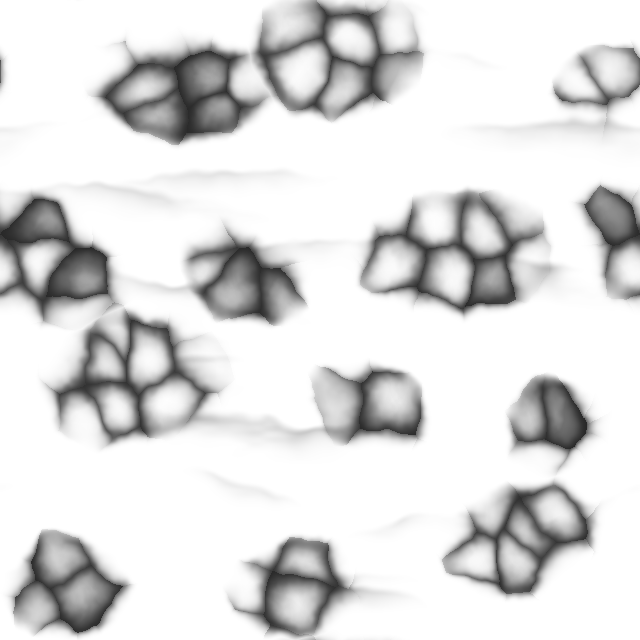
Give the GLSL for this texture map, as a Shadertoy shader.

```glsl
// Tileable grey mask of stone clusters with dark crevices on white ground with soft ledge streaks.

const vec2 STONE_GRID = vec2(14.0, 13.0);
const vec2 CLUSTER_GRID = vec2(3.0, 4.0);
const int LEDGES = 17;

vec2 hash2(vec2 cell, float seed) {
    vec3 q = fract((cell.xyx + seed * 17.3) * vec3(0.1031, 0.1030, 0.0973));
    q += dot(q, q.yzx + 33.33);
    return fract((q.xx + q.yz) * q.zy);
}

// Value noise that wraps after "period" lattice steps.
float noise(vec2 p, vec2 period, float seed) {
    vec2 i = floor(p), f = p - i;
    f = f * f * f * (f * (f * 6.0 - 15.0) + 10.0);
    float a = hash2(mod(i, period), seed).x;
    float b = hash2(mod(i + vec2(1, 0), period), seed).x;
    float c = hash2(mod(i + vec2(0, 1), period), seed).x;
    float d = hash2(mod(i + 1.0, period), seed).x;
    return mix(mix(a, b, f.x), mix(c, d, f.x), f.y);
}

float fbm(vec2 uv, vec2 repeats, float seed) {
    float sum = 0.0, gain = 0.53;
    for (int i = 0; i < 4; i++) {
        sum += gain * noise(uv * repeats, repeats, seed + float(i));
        repeats *= 2.0;
        gain *= 0.5;
    }
    return sum;
}

// Positive inside scattered, skewed ellipses; negative outside.
float clusterMask(vec2 uv) {
    vec2 q = uv * CLUSTER_GRID, base = floor(q - 0.5);
    float mask = -1.0;
    for (int k = 0; k < 4; k++) {
        vec2 cell = base + vec2(k & 1, k >> 1);
        vec2 id = mod(cell, CLUSTER_GRID);
        vec2 place = hash2(id, 3.0), form = hash2(id, 8.0);
        vec2 centre = cell + 0.5 + (place - 0.5) * 0.4;
        centre.x += (mod(id.y, 2.0) - 0.5) * 0.4;
        vec2 d = (q - centre) / CLUSTER_GRID;
        d.y -= d.x * (form.x - 0.5) * 0.6;
        vec2 radius = mix(vec2(0.06, 0.05), vec2(0.13, 0.085), form.y);
        mask = max(mask, 1.0 - length(d / radius));
    }
    return mask;
}

vec2 stoneSite(vec2 cell) {
    return cell + 0.5 + (hash2(mod(cell, STONE_GRID), 1.0) - 0.5) * 0.85;
}

float membership(vec2 site) {
    return smoothstep(-0.2, 0.1, clusterMask(site / STONE_GRID));
}

// Returns stone tone, crevice ink and stone coverage.
vec3 stones(vec2 uv) {
    vec2 p = uv * STONE_GRID, home = floor(p), nearest = home, toSite = vec2(9.0);
    for (int k = 0; k < 25; k++) {
        vec2 cell = home + vec2(k % 5, k / 5) - 2.0;
        vec2 d = stoneSite(cell) - p;
        if (dot(d, d) < dot(toSite, toSite)) { toSite = d; nearest = cell; }
    }
    float cover = membership(p + toSite);
    float width = mix(0.045, 0.13, fbm(uv, vec2(9.0), 31.0));
    float ink = 0.0;

    // Summed edge falloffs round the corners and darken the joints.
    for (int k = 0; k < 25; k++) {
        vec2 cell = nearest + vec2(k % 5, k / 5) - 2.0;
        if (cell == nearest) continue;
        vec2 d = stoneSite(cell) - p;
        float edge = dot(0.5 * (toSite + d), normalize(d - toSite));
        if (edge > 0.8) continue;
        float weight = max(cover, membership(p + d));
        ink += weight * (0.8 * exp(-edge / width) + 0.25 * exp(-edge / 0.2));
    }

    // Tilted grey faces with a paler middle.
    vec2 id = mod(nearest, STONE_GRID), look = hash2(id, 12.0);
    float angle = 6.2832 * look.y;
    float tilt = dot(toSite, vec2(cos(angle), sin(angle)));
    float grain = fbm(uv, vec2(22.0, 18.0), 41.0);
    float pale = exp(-7.0 * dot(toSite, toSite));
    float tone = 0.65 * look.x * look.x + 0.35 * tilt + 0.3 * (grain - 0.5) - 0.12 * pale;
    return vec3(clamp(tone, 0.0, 0.6), 1.0 - exp(-1.5 * ink), cover);
}

// Ledges: crisp wavy upper rim, soft fade below, tapering at both ends.
float ledgeLight(vec2 uv) {
    float wave = (fbm(uv, vec2(5.0, 4.0), 51.0) - 0.5) * 0.1;
    float patches = smoothstep(0.15, 0.7, fbm(uv, vec2(5.0, 14.0), 61.0));
    float light = 1.0;
    for (int i = 0; i < LEDGES; i++) {
        vec2 place = hash2(vec2(i, 2), 71.0), form = hash2(vec2(i, 5), 75.0);
        vec2 centre = vec2(place.x, (float(i) + place.y) / float(LEDGES));
        vec2 d = uv - centre;
        d -= round(d);
        float reach = mix(0.12, 0.32, form.x);
        float taper = max(0.0, 1.0 - d.x * d.x / (reach * reach));
        float rim = d.x * (form.y - 0.55) * 0.5 + wave + 0.015 * taper;
        float depth = rim - d.y;
        float fade = exp(-max(depth, 0.0) / (0.004 + mix(0.015, 0.04, place.y) * taper));
        float strength = mix(0.2, 0.75, fract(form.x * 7.0 + form.y)) * taper;
        light *= 1.0 - strength * patches * fade * smoothstep(-0.003, 0.014, depth);
    }
    return light;
}

void mainImage(out vec4 fragColor, in vec2 fragCoord) {
    vec2 uv = fragCoord / iResolution.xy;
    vec2 warp = vec2(fbm(uv, vec2(12.0), 21.0), fbm(uv, vec2(12.0), 26.0)) - 0.5;
    vec2 bent = uv + 0.035 * warp;

    // Cracks die out a little beyond each cluster.
    float near = smoothstep(-0.6, -0.05, clusterMask(bent));
    vec3 stone = stones(bent) * vec3(1.0, near, near);

    float light = mix(ledgeLight(uv), 1.0 - stone.x, stone.z);
    light *= 1.0 - 0.88 * stone.y;
    light = smoothstep(-0.12, 0.96, light) * 0.9 + 0.1;
    fragColor = vec4(vec3(clamp(light, 0.0, 1.0)), 1.0);
}
```
